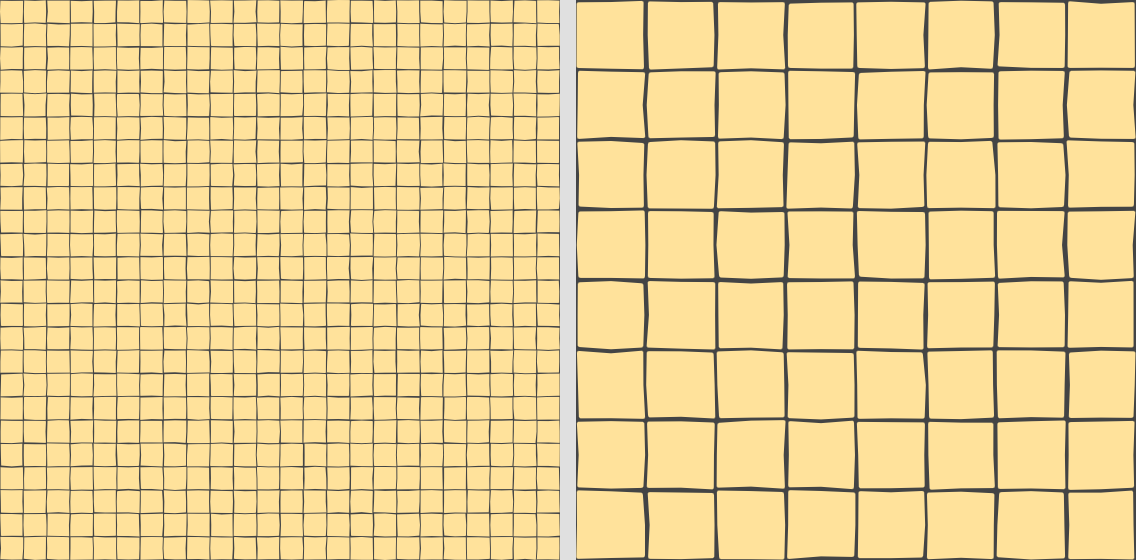
Left: the whole. Right: its middle third, enlarged.
This pattern is drawn by a three.js fragment shader. Its source:

```glsl
varying vec2 vUv;

const float CELLS = 24.0;            // repeats across and up
const vec3 PAPER = vec3(1.0, 0.886, 0.608);
const vec3 INK = vec3(0.262, 0.268, 0.272);

// Lengths below are in cell widths
const float HALF_WIDTH = 0.019;      // thinnest half stroke
const float SWELL = 0.019;           // extra half width at heavy knots
const float WOBBLE = 0.019;          // sideways drift of a stroke
const float FILLET = 0.035;          // ink rounding at the crossings

vec2 hash23(vec3 p) {
  p = fract(p * vec3(0.1031, 0.1030, 0.0973));
  p += dot(p, p.yzx + 33.33);
  return fract((p.xx + p.yz) * p.zy);
}

// Stroke at one knot: x is the sideways offset, y the half width
vec2 strokeKnot(float line, float knot, float seed) {
  vec2 h = hash23(vec3(line, knot, seed) + 1.7);
  return vec2((h.x * 2.0 - 1.0) * WOBBLE, HALF_WIDTH + SWELL * h.y * h.y);
}

// Signed distance to the nearest hand-ruled line; every cell side has
// its own start, middle and end knot, so strokes break at crossings
float ruledLine(float across, float along, float seed) {
  float nearest = floor(across + 0.5);
  float line = mod(nearest, CELLS);
  float halves = fract(along) * 2.0;
  float knot = mod(floor(along), CELLS) * 3.0 + floor(halves);
  vec2 stroke = mix(strokeKnot(line, knot, seed),
                    strokeKnot(line, knot + 1.0, seed), fract(halves));
  return abs(across - nearest - stroke.x) - stroke.y;
}

float smoothMin(float a, float b, float k) {
  float h = max(k - abs(a - b), 0.0) / k;
  return min(a, b) - h * h * k * 0.25;
}

void main() {
  vec2 p = vUv * CELLS;
  float pixel = max(fwidth(p.x), fwidth(p.y));

  // Vertical and horizontal strokes joined with soft inner corners
  float vertical = ruledLine(p.x, p.y, 11.0);
  float horizontal = ruledLine(p.y, p.x, 47.0);
  float grid = smoothMin(vertical, horizontal, FILLET);

  float coverage = clamp(0.5 - grid / pixel, 0.0, 1.0);
  gl_FragColor = vec4(mix(PAPER, INK, coverage), 1.0);
}
```
